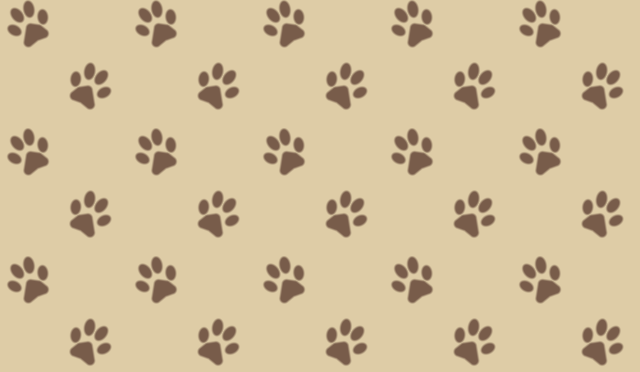
This pattern is drawn by a WebGL 2 fragment shader. Its source:

```glsl
#version 300 es
precision highp float;
// Soft-edged brown paw prints on sand, in staggered rows of mirrored pairs.

#define TILES_ACROSS 5.0
#define PAW_SIZE 0.178               // half height of a paw, in tiles
#define EDGE_SOFTNESS 0.07           // half width of the edge, in paw units
#define PAW_CENTER vec2(0.222, 0.189)    // in the tile, from its top left
#define MIRROR_CENTER vec2(0.704, 0.675)
#define PAD_ROUNDING 0.20
#define SAND vec3(0.87, 0.80, 0.65)
#define BROWN vec3(0.47, 0.36, 0.29)

uniform vec2 u_resolution;
out vec4 fragColor;

// Approximate distance to an ellipse whose long axis leans left by `lean`.
float toe(vec2 p, vec2 center, vec2 radii, float lean) {
    float c = cos(lean), s = sin(lean);
    p -= center;
    p = vec2(c * p.x + s * p.y, c * p.y - s * p.x);
    float k = length(p / radii);
    return k * (k - 1.0) / max(length(p / (radii * radii)), 1e-4);
}

// Signed distance to the rounded polygon of the main pad.
float pad(vec2 p) {
    const int N = 5;
    vec2 corners[N] = vec2[N](
        vec2(0.10, -0.17), vec2(0.44, -0.22), vec2(0.68, -0.41),
        vec2(0.32, -0.54), vec2(0.00, -0.80));
    float nearest = 1e3;
    float side = 1.0;
    for (int i = 0; i < N; i++) {
        vec2 a = corners[i];
        vec2 edge = corners[(i + 1) % N] - a;
        vec2 w = p - a;
        vec2 gap = w - edge * clamp(dot(w, edge) / dot(edge, edge), 0.0, 1.0);
        nearest = min(nearest, length(gap));
        // Each crossing of a ray to the side flips inside and outside.
        bool above = w.y >= 0.0;
        bool below = w.y < edge.y;
        bool turn = edge.x * w.y > edge.y * w.x;
        if ((above && below && turn) || (!above && !below && !turn)) side = -side;
    }
    return side * nearest - PAD_ROUNDING;
}

// Four toes and a pad; the paw is about two units tall.
float paw(vec2 p) {
    float d = pad(p);
    d = min(d, toe(p, vec2( 0.02,  0.66), vec2(0.235, 0.37), 0.17));
    d = min(d, toe(p, vec2(-0.49,  0.39), vec2(0.235, 0.36), 0.70));
    d = min(d, toe(p, vec2( 0.63,  0.32), vec2(0.225, 0.33), 0.09));
    d = min(d, toe(p, vec2(-0.61, -0.27), vec2(0.220, 0.32), 1.08));
    return d;
}

void main() {
    // Square tiles, counted from the top left corner.
    float scale = TILES_ACROSS / u_resolution.x;
    vec2 fromTop = vec2(gl_FragCoord.x, u_resolution.y - gl_FragCoord.y);
    vec2 cell = fract(fromTop * scale);

    // One paw per half tile, the second flipped left to right.
    vec2 first = (cell - PAW_CENTER) * vec2(1.0, -1.0) / PAW_SIZE;
    vec2 second = (MIRROR_CENTER - cell) / PAW_SIZE;
    float d = min(paw(first), paw(second));

    float soft = max(EDGE_SOFTNESS, 0.7 * scale / PAW_SIZE);
    float ink = 1.0 - smoothstep(-soft, soft, d);
    fragColor = vec4(mix(SAND, BROWN, ink), 1.0);
}
```
